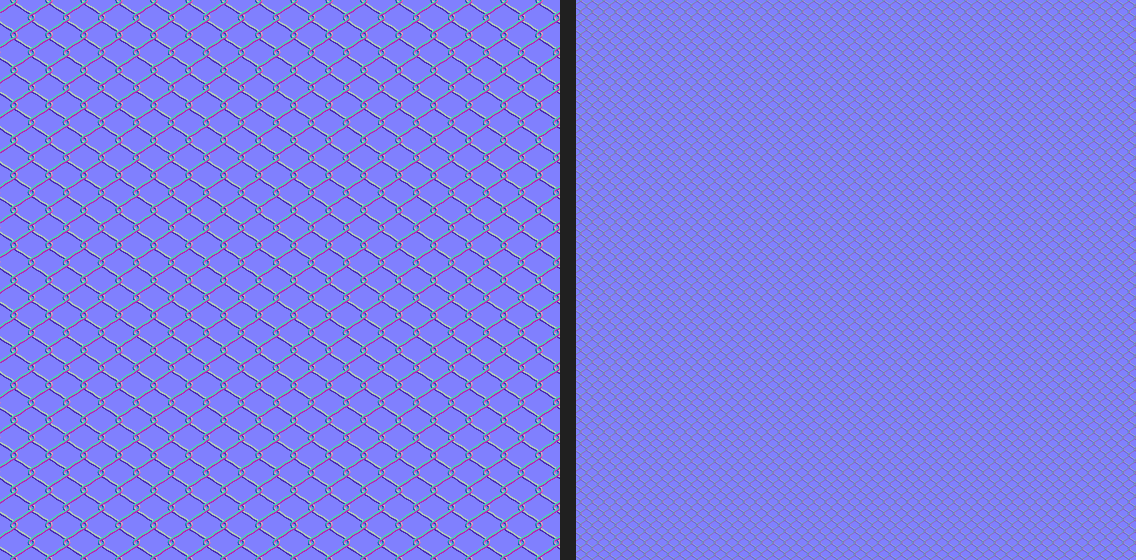
Left, the tile; right, the same tile 3 across and 3 down.
A Shadertoy shader for this texture map:

```glsl
// Offset across one zigzag wire: xy = direction across it, z = signed distance.
// Its bends hook right at (0.5, 0) and left at (0, 0.5).
vec3 wireOffset(vec2 q) {
    float side = q.y < 0.0 ? -1.0 : 1.0;
    float turn = 1.0;
    vec2 f = vec2(q.x, abs(q.y));
    if (f.y > 0.25) {
        f = 0.5 - f;
        turn = -1.0;
    }

    // A round hook that runs tangentially into a straight strand
    vec2 v = f - vec2(0.488, 0.0);
    vec2 across = vec2(0.539, 0.842);
    if (across.x * v.y < across.y * v.x) across = v / max(length(v), 1e-4);
    float d = dot(v, across) - 0.082;
    return vec3(across * turn * vec2(1.0, side), d);
}

// Steep tangent-space normal with a narrow ridge, packed as a colour
vec3 wireColor(vec3 offset, float radius) {
    float t = clamp(offset.z / radius, -1.0, 1.0);
    float tilt = 1.04 * t / (abs(t) + 0.12);
    vec3 normal = vec3(offset.xy * tilt, 0.65 * sqrt(1.0 - tilt * tilt));
    return 0.5 + 0.5 * normal;
}

void mainImage(out vec4 fragColor, in vec2 fragCoord) {
    vec2 uv = fragCoord / iResolution.xy;
    vec2 p = uv * 16.0 + vec2(0.1, 0.0);
    float pixel = 16.0 / min(iResolution.x, iResolution.y);
    float radius = 0.039;

    // Slight unevenness of the bent wire, whole waves per tile
    vec2 wave = 6.2831853 * uv.yx;
    p += 0.005 * sin(wave * vec2(67.0, 53.0) + 2.0 * sin(wave.yx * 5.0));

    vec3 back = vec3(0.5, 0.5, 0.995);
    vec4 front = vec4(0.0);
    float column = floor(p.x * 2.0);

    // Neighbouring wires, each half a cell along and half a cell up
    for (float i = -1.0; i <= 1.0; i++) {
        vec2 q = p - 0.5 * (column + i);
        q.y = fract(q.y + 0.5) - 0.5;
        vec3 offset = wireOffset(q);
        float cover = clamp(0.5 + (radius - abs(offset.z)) / (0.5 * pixel), 0.0, 1.0);
        vec3 color = wireColor(offset, radius);

        // Rising strands pass over falling ones
        if (q.y >= 0.0) back = mix(back, color, cover);
        else if (cover > front.a) front = vec4(color, cover);
    }

    fragColor = vec4(mix(back, front.rgb, front.a), 1.0);
}
```
